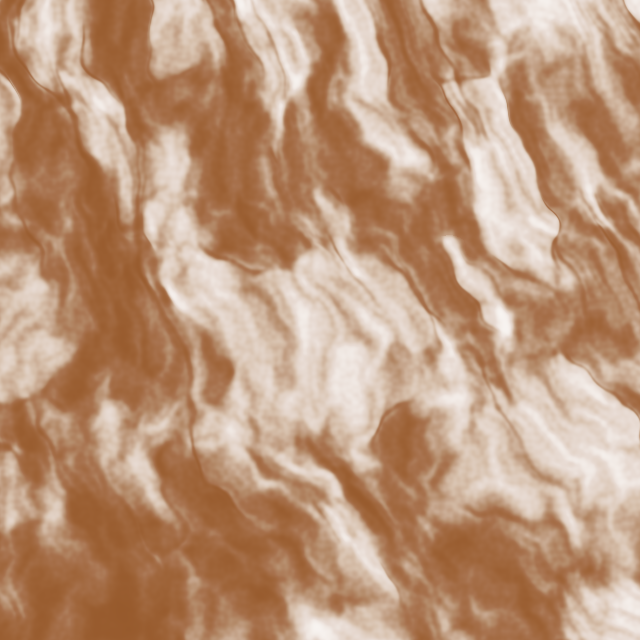
This texture is drawn by a WebGL 2 fragment shader. Its source:

```glsl
#version 300 es
precision highp float;
// Stained fibrous tissue: slanted brown streaks and patches with pale gaps.

uniform vec2 u_resolution;
out vec4 fragColor;

vec2 hash2(vec2 p) {
  vec3 h = fract(vec3(p.xyx) * vec3(0.1031, 0.1030, 0.0973));
  h += dot(h, h.yzx + 33.33);
  return fract((h.xx + h.yz) * h.zy);
}

float cornerSlope(vec2 cell, vec2 offset) {
  float angle = 6.28319 * hash2(cell + 71.0).x;
  return dot(vec2(cos(angle), sin(angle)), offset);
}

// Gradient noise scaled to a spread of about one.
float noise(vec2 p) {
  vec2 i = floor(p), f = p - i;
  vec2 w = f * f * f * (f * (f * 6.0 - 15.0) + 10.0);
  vec2 e = vec2(1.0, 0.0);
  float low = mix(cornerSlope(i, f), cornerSlope(i + e, f - e), w.x);
  float high = mix(cornerSlope(i + e.yx, f - e.yx), cornerSlope(i + 1.0, f - 1.0), w.x);
  return 4.7 * mix(low, high, w.y);
}

vec2 noise2(vec2 p) {
  return vec2(noise(p), noise(p + vec2(37.3, 91.7)));
}

// Cells of random tone in -1..1; sharpness sets how crisp their borders are.
float patches(vec2 p, float sharpness) {
  vec2 i = floor(p), f = p - i;
  float sum = 0.0, total = 0.0;
  for (int y = -1; y <= 1; y++) {
    for (int x = -1; x <= 1; x++) {
      vec2 cell = vec2(x, y);
      vec2 offset = cell + hash2(i + cell + 19.0) - f;
      float weight = exp(-sharpness * dot(offset, offset));
      sum += weight * (2.0 * hash2(i + cell + 143.0).y - 1.0);
      total += weight;
    }
  }
  return sum / max(total, 1e-9);
}

// Soft line around the level zero of a field.
float line(float field, float narrowness) {
  float d = field * narrowness;
  return exp(-d * d);
}

// Bends the plane so that its vertical follows the fibres.
vec2 fibreSpace(vec2 p) {
  float slant = 0.08 + 0.5 * p.x;
  vec2 q = vec2(p.x + slant * (p.y - 0.5), p.y);
  q += vec2(0.014, 0.022) * noise2(p * 5.0 + 3.1);
  return q + vec2(0.0035, 0.006) * noise2(p * 21.0 + 8.7);
}

float tissueTone(vec2 p) {
  vec2 q = fibreSpace(p);

  // Broad streaks and blocks
  float streaks = 0.6 * noise(q * vec2(7.5, 2.6) + 5.3)
                + 0.5 * noise(q * vec2(14.0, 6.0) + 23.7);
  float blocks = patches(q * vec2(9.0, 4.2) + 11.4, 16.0);
  float body = streaks + 1.1 * blocks;
  float tone = 1.15 * tanh(1.1 * body);

  // Dark rims on patch edges, dark and pale threads along the fibres
  float rimMask = smoothstep(-0.3, 0.9, noise(p * 6.0 + 41.2));
  tone -= 0.9 * rimMask * line(body - 0.15, 4.0);
  float threadMask = smoothstep(-0.2, 1.0, noise(q * vec2(5.0, 3.0) + 63.5));
  tone -= 0.8 * threadMask * line(noise(q * vec2(11.0, 2.0) + 77.1), 4.0);
  float veinMask = smoothstep(0.1, 1.2, noise(q * vec2(4.0, 3.5) + 87.9));
  tone += 1.3 * veinMask * line(noise(q * vec2(8.0, 2.2) + 102.6), 3.0);

  // Mottling and fine grain
  tone += 0.32 * noise(q * vec2(27.0, 14.0) + 9.6);
  tone += 0.19 * noise(q * vec2(52.0, 30.0) + 31.8);
  tone += 0.07 * noise(p * 95.0 + 15.2);

  // Paler towards the upper right
  return tone + 0.9 * (p.x - 0.5) + 0.25 * (p.y - 0.5) + 0.1;
}

vec3 stain(float share) {
  const float levels[8] = float[8](0.0, 0.10, 0.295, 0.47, 0.63, 0.78, 0.93, 1.0);
  const vec3 colours[8] = vec3[8](
    vec3(0.59, 0.35, 0.17), vec3(0.62, 0.39, 0.22), vec3(0.66, 0.45, 0.31),
    vec3(0.71, 0.55, 0.42), vec3(0.77, 0.64, 0.54), vec3(0.84, 0.75, 0.67),
    vec3(0.91, 0.86, 0.83), vec3(0.98, 0.97, 0.96));
  vec3 colour = colours[0];
  for (int i = 1; i < 8; i++) {
    float t = clamp((share - levels[i - 1]) / (levels[i] - levels[i - 1]), 0.0, 1.0);
    colour = mix(colour, colours[i], t);
  }
  return colour;
}

void main() {
  vec2 p = gl_FragCoord.xy / u_resolution.y;
  // The logistic curve spreads the tones evenly over 0..1
  float share = 1.0 / (1.0 + exp(-1.65 * tissueTone(p)));
  fragColor = vec4(stain(share), 1.0);
}
```
